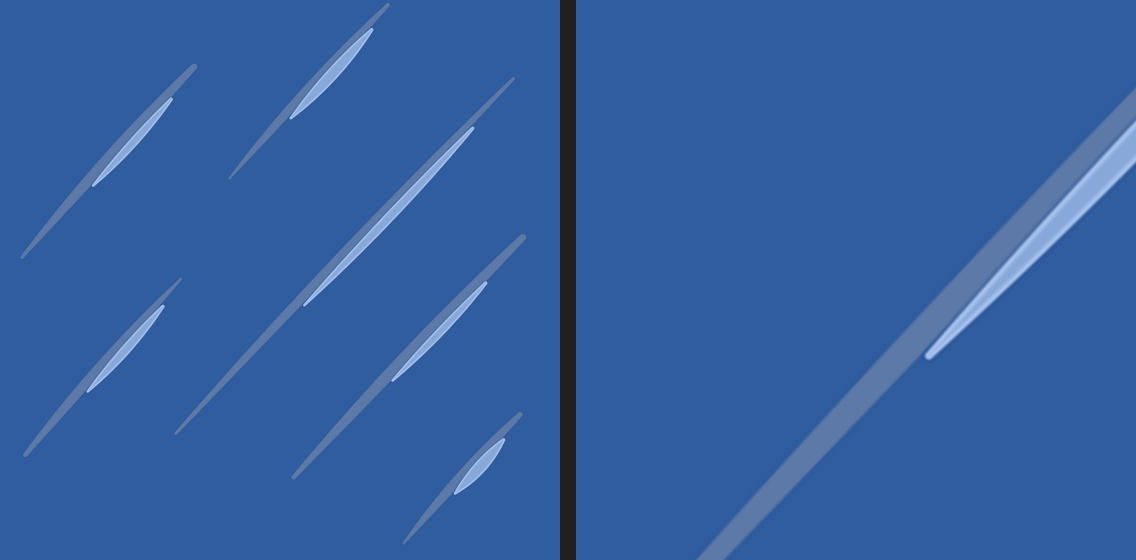
Left: the whole. Right: its middle third, enlarged.
This pattern is drawn by a Shadertoy shader. Its source:

```glsl
const vec3 FIELD_BLUE  = vec3(0.186, 0.363, 0.622);
const vec3 EDGE_BLUE   = vec3(0.145, 0.305, 0.560);
const vec3 STREAK_GREY = vec3(0.362, 0.475, 0.655);
const vec3 GLINT_CORE  = vec3(0.530, 0.660, 0.850);
const vec3 GLINT_RIM   = vec3(0.660, 0.765, 0.940);

const int   STREAK_COUNT  = 6;
const float FIRST_LANE    = -0.365;  // signed distance of a lane from the diagonal
const float LANE_STEP     = 0.21;
const int   TWIN_LANE     = 1;       // the lane that holds two short streaks
const float TWIN_SHIFT    = 0.55;    // share of the lane's half length
const float TWIN_STAGGER  = 0.045;
const float SINGLE_FILL   = 0.67;
const float TWIN_FILL     = 0.38;
const float DRIFT         = 0.20;
const float BASE_ANGLE    = 0.831;
const float ANGLE_SPREAD  = 0.030;
const float STREAK_BELLY  = 0.0058;
const float STREAK_BOW    = -0.004;
const float GLINT_OFFSET  = 0.0085;
const float GLINT_ADVANCE = 0.24;
const float GLINT_TIP     = 0.0022;
const float SOFTNESS      = 0.0013;
const uint  SEED          = 17u;

// Integer hash to the range 0..1
float hash(int index, uint channel) {
    uint n = uint(index) * 747796405u + (channel + SEED) * 2891336453u;
    n = ((n >> ((n >> 28u) + 4u)) ^ n) * 277803737u;
    n = (n >> 22u) ^ n;
    return float(n & 65535u) / 65535.0;
}

// Distance to a bowed, tapered stroke along x with round ends
float strokeDistance(vec2 p, float halfLength, vec2 tipRadii, float belly, float bow) {
    float x = clamp(p.x, -halfLength, halfLength);
    float t = x / halfLength;
    float arch = 1.0 - t * t;
    float radius = mix(tipRadii.x, tipRadii.y, 0.5 + 0.5 * t) + belly * arch;
    return length(p - vec2(x, bow * arch)) - radius;
}

float coverage(float d, float soft) {
    return 1.0 - smoothstep(-soft, soft, d);
}

void mainImage(out vec4 fragColor, in vec2 fragCoord) {
    float canvas = min(iResolution.x, iResolution.y);
    vec2 uv = fragCoord / canvas;
    float soft = max(SOFTNESS, 0.7 / canvas);
    vec3 color = FIELD_BLUE;

    for (int i = 0; i < STREAK_COUNT; i++) {
        // Lane, with one lane shared by two streaks
        int lane = i > TWIN_LANE ? i - 1 : i;
        bool isTwin = lane == TWIN_LANE;
        float side = isTwin ? (i == TWIN_LANE ? 1.0 : -1.0) : 0.0;
        float across = FIRST_LANE + LANE_STEP * float(lane);
        float room = sqrt(0.5) - abs(across);

        // Centre and length fitted to the room in the lane
        float along = sqrt(0.5) + room * (TWIN_SHIFT * side - DRIFT * cos(1.3 * float(lane)));
        across += TWIN_STAGGER * -side + 0.012 * (hash(i, 0u) - 0.5);
        vec2 centre = vec2(along + across, along - across) * sqrt(0.5);
        float halfLength = room * (isTwin ? TWIN_FILL : SINGLE_FILL);

        // Local frame: x runs up the streak, y points to its lower right
        float angle = BASE_ANGLE + ANGLE_SPREAD * (2.0 * hash(i, 1u) - 1.0);
        vec2 dir = vec2(cos(angle), sin(angle));
        vec2 q = uv - centre;
        vec2 p = vec2(dot(q, dir), dot(q, vec2(dir.y, -dir.x)));

        // Grey streak
        vec2 tips = mix(vec2(0.0015), vec2(0.0062), vec2(hash(i, 2u), hash(i, 3u)));
        float streak = strokeDistance(p, halfLength, tips, STREAK_BELLY, STREAK_BOW);
        color = mix(color, EDGE_BLUE, 0.20 * coverage(streak - 0.0015, 2.0 * soft));
        color = mix(color, STREAK_GREY, coverage(streak, soft));

        // Pale glint along the lower right flank, fuller on short streaks
        float glintHalf = halfLength * mix(0.40, 0.56, hash(i, 4u));
        float fullness = 1.0 - smoothstep(0.12, 0.32, halfLength);
        float belly = mix(0.0052, 0.0085, fullness) + 0.0025 * (hash(i, 5u) - 0.5);
        vec2 g = p - vec2(GLINT_ADVANCE * halfLength, GLINT_OFFSET);
        float glint = strokeDistance(g, glintHalf, vec2(GLINT_TIP, 1.4 * GLINT_TIP), belly, 0.0015);
        vec3 glintColor = mix(GLINT_CORE, GLINT_RIM, smoothstep(-0.0045, -0.0010, glint));
        color = mix(color, EDGE_BLUE, 0.50 * coverage(glint - 0.0016, 1.5 * soft));
        color = mix(color, glintColor, coverage(glint, soft));
    }

    fragColor = vec4(color, 1.0);
}
```
